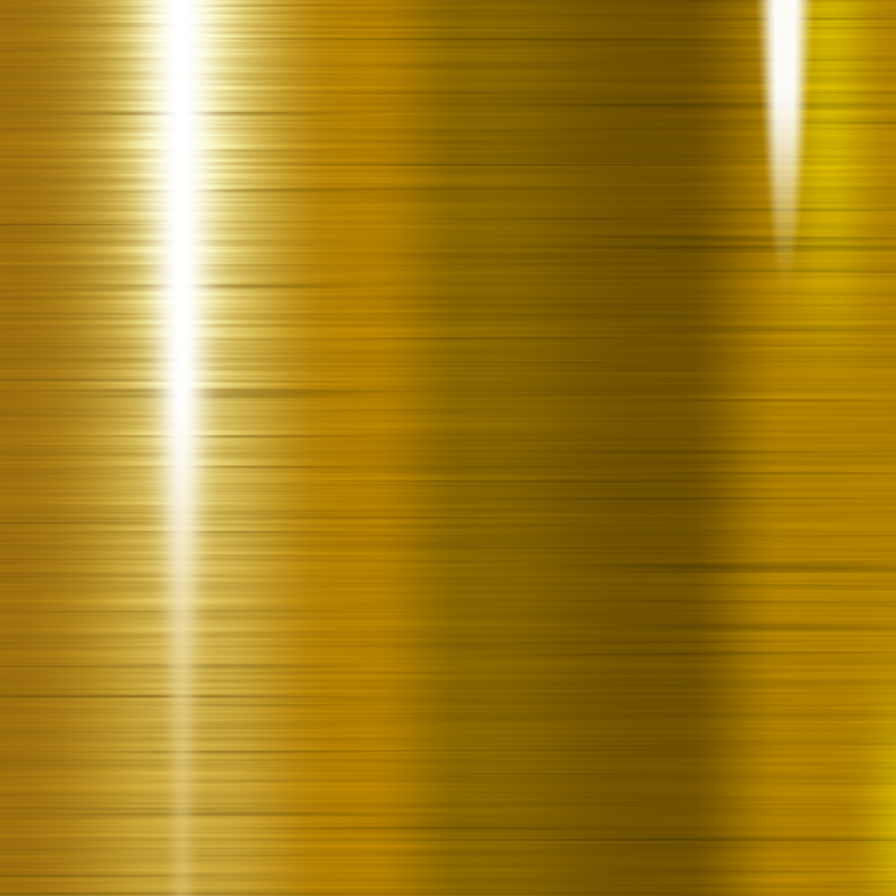
Write a three.js fragment shader that draws this texture.

```glsl
varying vec2 vUv;

// Base metal, from left to right
const vec3 BRONZE = vec3(0.62, 0.44, 0.05);
const vec3 GOLD   = vec3(0.74, 0.58, 0.14);
const vec3 AMBER  = vec3(0.70, 0.50, 0.00);
const vec3 OLIVE  = vec3(0.53, 0.40, 0.00);
const vec3 SHADOW = vec3(0.44, 0.32, 0.00);
const vec3 HONEY  = vec3(0.68, 0.50, 0.00);

// Reflected light
const vec3 PALE   = vec3(0.96, 0.94, 0.62);
const vec3 CREAM  = vec3(0.92, 0.84, 0.60);
const vec3 WHITE  = vec3(1.0);
const vec3 CITRON = vec3(0.82, 0.71, 0.00);

const float BEAM_X  = 0.203;
const float FLARE_X = 0.876;
const float FLARE_TIP = 0.66;
const float FLARE_HALF_WIDTH = 0.034;

// Brushing
const vec2 FINE_GRAIN   = vec2(3.0, 260.0);
const vec2 MEDIUM_GRAIN = vec2(2.0, 110.0);
const vec2 BROAD_GRAIN  = vec2(1.3, 38.0);
const float GRAIN_DEPTH = 0.13;
const float SCRATCH_DEPTH = 0.16;

vec2 gradientAt(vec2 cell) {
  float h = fract(sin(dot(cell, vec2(127.1, 311.7))) * 43758.5);
  float angle = 6.2832 * h;
  return vec2(cos(angle), sin(angle));
}

float gradientNoise(vec2 p) {
  vec2 i = floor(p);
  vec2 f = p - i;
  vec2 u = f * f * f * (f * (f * 6.0 - 15.0) + 10.0);
  float a = dot(gradientAt(i), f);
  float b = dot(gradientAt(i + vec2(1.0, 0.0)), f - vec2(1.0, 0.0));
  float c = dot(gradientAt(i + vec2(0.0, 1.0)), f - vec2(0.0, 1.0));
  float d = dot(gradientAt(i + vec2(1.0)), f - vec2(1.0));
  return mix(mix(a, b, u.x), mix(c, d, u.x), u.y);
}

float bell(float distance, float width) {
  float t = distance / width;
  return exp(-t * t);
}

vec3 baseMetal(float x) {
  vec3 c = mix(BRONZE, GOLD, smoothstep(0.0, 0.18, x));
  c = mix(c, AMBER, smoothstep(0.25, 0.37, x));
  c = mix(c, OLIVE, smoothstep(0.41, 0.52, x));
  c = mix(c, SHADOW, smoothstep(0.52, 0.72, x));
  return mix(c, HONEY, smoothstep(0.76, 0.88, x));
}

// Tall beam, broad at the top and thin at the bottom
vec3 addBeam(vec3 c, vec2 p, float grain) {
  float d = p.x - BEAM_X;
  float rise = smoothstep(0.0, 1.0, p.y);
  float side = d < 0.0 ? 0.075 : 0.092;
  float halo = bell(d, side) * mix(0.16, 0.95, rise);
  c = mix(c, PALE, clamp(halo * (1.0 + 1.2 * grain), 0.0, 1.0));

  float core = bell(d, mix(0.013, 0.040, rise));
  vec3 coreColor = mix(CREAM, WHITE, smoothstep(0.15, 0.6, p.y));
  float strength = mix(0.35, 1.0, smoothstep(0.0, 0.55, p.y));
  return mix(c, coreColor, core * strength);
}

// Short pointed flare hanging from the top edge
vec3 addFlare(vec3 c, vec2 p) {
  float drop = clamp((p.y - FLARE_TIP) / (1.0 - FLARE_TIP), 0.0, 1.0);
  float halfWidth = FLARE_HALF_WIDTH * sqrt(drop) + 0.002;
  float d = abs(p.x - FLARE_X);
  float shape = 1.0 - smoothstep(0.25, 1.0, d / halfWidth);
  return mix(c, WHITE, shape * smoothstep(0.0, 0.75, drop) * 0.97);
}

void main() {
  vec2 p = vUv;

  // Horizontal brushing at three scales, with scattered dark scratches
  float fine = gradientNoise(p * FINE_GRAIN);
  float medium = gradientNoise(p * MEDIUM_GRAIN + 17.3);
  float broad = gradientNoise(p * BROAD_GRAIN + 41.7);
  float grain = 0.45 * fine + 0.4 * medium + 0.25 * broad;
  float scratch = smoothstep(0.2, 0.55, gradientNoise(p * vec2(1.6, 150.0) + 73.1));

  vec3 color = baseMetal(p.x);

  // Yellow sheen beside the flare and in the lower right corner
  float sheen = bell(p.x - 0.925, 0.045) * smoothstep(0.5, 0.85, p.y);
  float corner = bell(p.x - 1.01, 0.04) * bell(p.y - 0.08, 0.14);
  color = mix(color, CITRON, clamp(0.9 * sheen + 0.85 * corner, 0.0, 1.0));

  color *= 1.0 + GRAIN_DEPTH * 1.6 * grain - SCRATCH_DEPTH * scratch;
  color = addBeam(color, p, grain - 0.4 * scratch);
  color = addFlare(color, p);

  gl_FragColor = vec4(clamp(color, 0.0, 1.0), 1.0);
}
```
